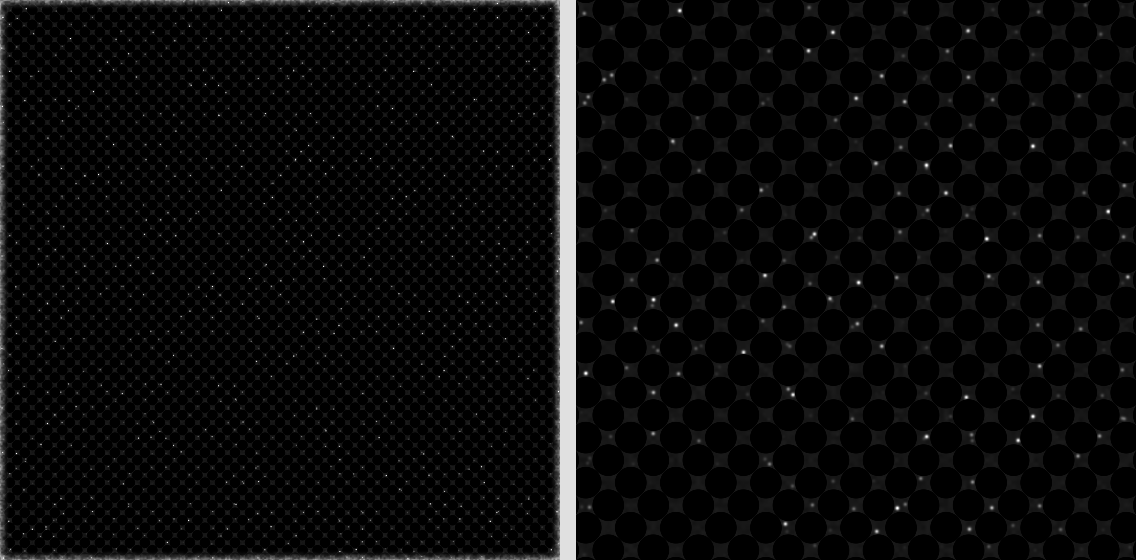
Left: the whole. Right: its middle third, enlarged.
This pattern is drawn by a WebGL 1 fragment shader. Its source:

```glsl
precision highp float;

uniform vec2 u_resolution;

const float REPEATS = 37.3;
const float DISC_RADIUS = 0.705;
const float STAR_GRAY = 0.092;
const float SPECK_RADIUS = 0.085;
const float FROST_DEPTH = 0.0064;
const float FROST_GRAY = 0.5;

float hash(vec2 p) {
    return fract(sin(dot(p, vec2(127.1, 311.7))) * 43758.5453);
}

float valueNoise(vec2 p) {
    vec2 cell = floor(p);
    vec2 f = fract(p);
    f = f * f * (3.0 - 2.0 * f);
    float low = mix(hash(cell), hash(cell + vec2(1.0, 0.0)), f.x);
    float high = mix(hash(cell + vec2(0.0, 1.0)), hash(cell + vec2(1.0)), f.x);
    return mix(low, high, f.y);
}

// Nearest point of the checkerboard lattice, as an index along its diagonals
vec2 latticeIndex(vec2 p) {
    return floor(0.5 * vec2(p.x + p.y, p.x - p.y) + 0.5);
}

vec2 latticeCentre(vec2 index) {
    return vec2(index.x + index.y, index.x - index.y);
}

// Concave star left over between four neighbouring discs
float starMask(vec2 q, float radius, float soft) {
    vec2 a = abs(q);
    vec2 folded = vec2(max(a.x, a.y), min(a.x, a.y));
    float edge = length(folded - vec2(1.0, 0.0)) - radius;
    return smoothstep(-soft, soft, edge);
}

// Randomly placed glints, most of them dim and a few bright
float specks(vec2 q, vec2 index, float radius) {
    float light = 0.0;
    for (int i = 0; i < 2; i++) {
        vec2 seed = index + 57.0 * float(i + 1);
        vec2 offset = vec2(hash(seed + 3.1), hash(seed + 8.7)) - 0.5;
        float strength = pow(hash(seed), 8.0);
        float d = length(q - 0.42 * offset) / radius;
        light += strength * exp(-d * d);
    }
    return light;
}

// Ragged pale rim that fades inward from the border
float frost(vec2 uv, float depth) {
    vec2 toBorder = min(uv, 1.0 - uv);
    float coarse = valueNoise(uv * 130.0);
    float fine = valueNoise(uv * 300.0 + 19.0);
    float reach = depth * (0.65 + 0.7 * coarse);
    float rim = exp(-toBorder.x / reach) + exp(-toBorder.y / reach);
    float fade = 1.0 - smoothstep(1.2 * depth, 2.8 * depth, min(toBorder.x, toBorder.y));
    return min(rim, 1.0) * fade * (0.65 + 0.7 * fine);
}

void main() {
    vec2 uv = gl_FragCoord.xy / u_resolution;
    float scale = 2.0 * REPEATS;
    float pixel = scale / min(u_resolution.x, u_resolution.y);

    vec2 p = (uv - 0.5) * scale;
    vec2 index = latticeIndex(p);
    vec2 q = p - latticeCentre(index);

    // Star field with slight grain
    float star = starMask(q, DISC_RADIUS, 0.4 * pixel);
    float grain = 0.8 + 0.4 * valueNoise(p * 5.0 + 200.0);
    float gray = STAR_GRAY * star * grain;

    // Glints and border
    gray += star * specks(q, index, max(SPECK_RADIUS, 0.5 * pixel));
    gray += FROST_GRAY * frost(uv, FROST_DEPTH);

    gl_FragColor = vec4(vec3(clamp(gray, 0.0, 1.0)), 1.0);
}
```
